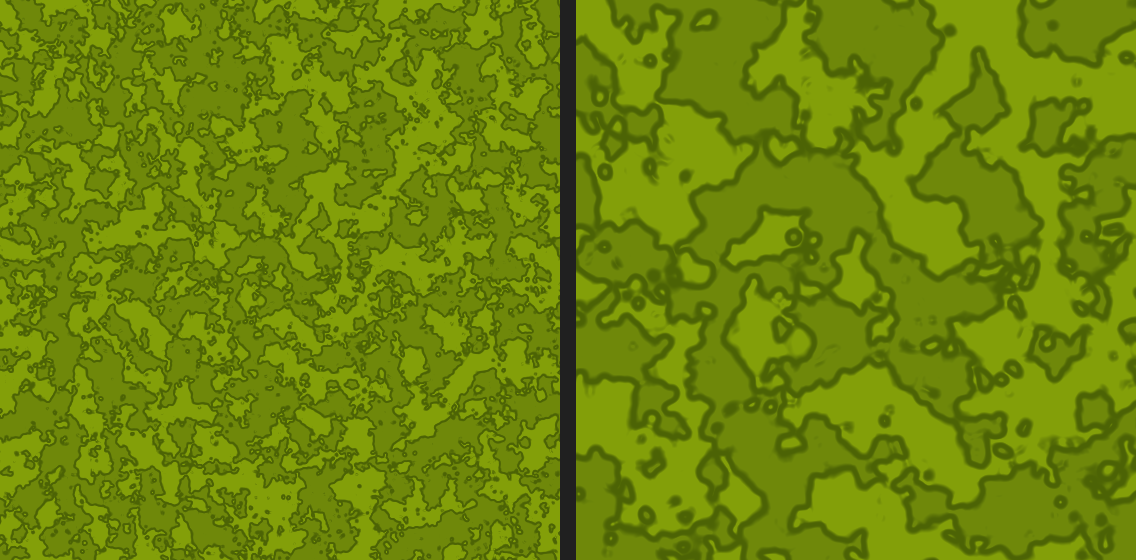
Left, the full canvas; right, a detail of the centre.
This texture is drawn by a Shadertoy shader. Its source:

```glsl
vec3 hash3(vec2 cell) {
    vec3 q = fract(cell.xyx * vec3(0.1031, 0.1030, 0.0973));
    q += dot(q, q.yxz + 33.33);
    return fract((q.xxy + q.yxx) * q.zyx);
}

// Cellular noise: one soft bump or dent per cell; returns value and slope
vec3 bumpNoise(vec2 p) {
    vec2 cell = floor(p);
    vec3 sum = vec3(0.0);
    for (int y = -1; y <= 1; y++) {
        for (int x = -1; x <= 1; x++) {
            vec2 neighbour = cell + vec2(x, y);
            vec3 h = hash3(neighbour);
            vec2 offset = p - neighbour - h.xy;
            float fall = max(1.0 - dot(offset, offset), 0.0);
            float weight = 2.0 * h.z - 1.0;
            sum += weight * fall * fall * vec3(fall, -6.0 * offset);
        }
    }
    return sum;
}

// Three octaves, with the slope measured per canvas unit
vec3 patchField(vec2 uv) {
    vec3 field = vec3(0.0);
    float frequency = 31.0;
    float amplitude = 1.0;
    for (int i = 0; i < 3; i++) {
        vec3 n = bumpNoise(uv * frequency + 17.3 * float(i + 1));
        field += amplitude * vec3(n.x, n.yz * frequency);
        frequency *= 2.1;
        amplitude *= 0.56;
    }
    return field;
}

void mainImage(out vec4 fragColor, in vec2 fragCoord) {
    vec2 uv = fragCoord / iResolution.y;
    vec3 field = patchField(uv);

    // Approximate signed distance to the patch border; the floor keeps small specks
    float border = (field.x - 0.03) / length(vec3(field.yz, 22.0));

    vec3 ground = vec3(0.435, 0.535, 0.04);
    vec3 leaf = vec3(0.515, 0.625, 0.035);
    vec3 outline = vec3(0.30, 0.39, 0.02);

    // Flat patches with a soft dark outline
    vec3 color = mix(ground, leaf, smoothstep(-0.001, 0.001, border));
    color = mix(outline, color, smoothstep(0.0007, 0.0036, abs(border)));
    fragColor = vec4(color, 1.0);
}
```
